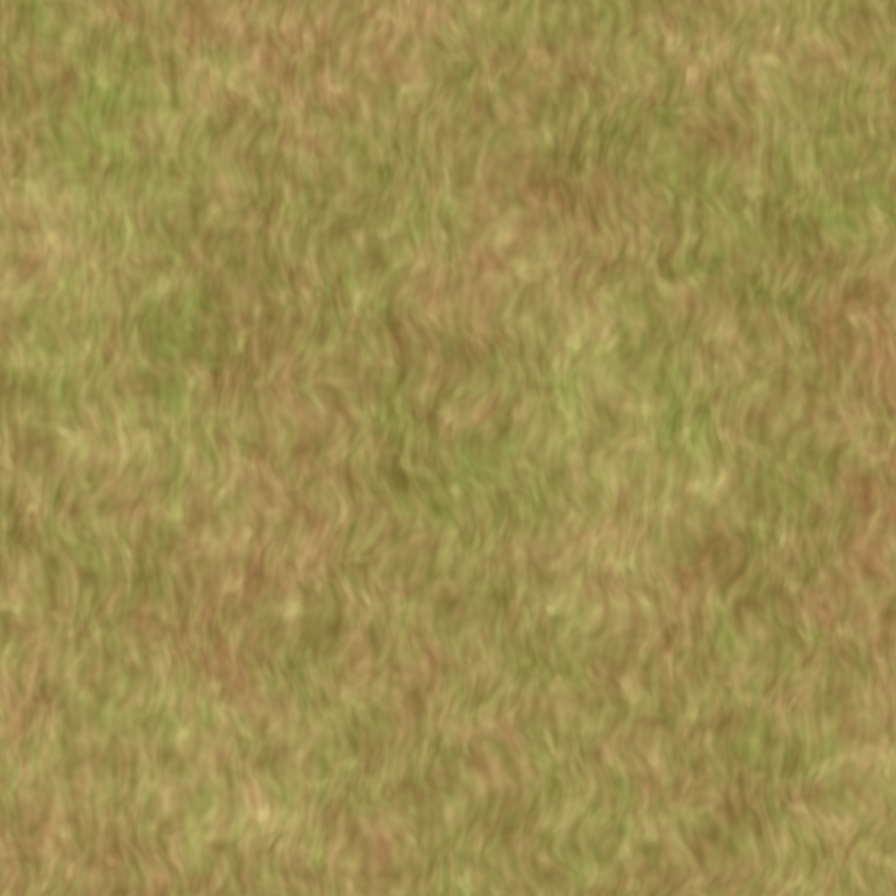
Give the GLSL for this texture, as a Shadertoy shader.

```glsl
// Dry summer turf seen softly: olive green and tan patches under a blurred,
// mostly upright blade grain. Layers of gradient noise set the hue and the
// light separately; a stretched, gently warped layer gives the blades.

const vec3 GREEN = vec3(0.585, 0.572, 0.300);   // living grass
const vec3 TAN   = vec3(0.645, 0.537, 0.328);   // dry grass and soil
const vec3 LIGHT_TINT = vec3(1.0, 1.0, 0.86);   // colour of light changes

const float PATCH_SCALE = 4.5;                  // patches across the canvas
const vec2  BLADE_SCALE = vec2(66.0, 29.0);     // blades across and up
const vec2  FIBRE_SCALE = vec2(125.0, 66.0);    // finer blades
const float LEAN = 0.022;                       // sideways bend of blades

const float PATCH_LIGHT = 0.075;
const float CLUMP_LIGHT = 0.060;
const float BLADE_LIGHT = 0.105;
const float FIBRE_LIGHT = 0.065;
const float TIP_LIGHT   = 0.060;

// Unit gradient vector for a lattice cell
vec2 cellGradient(vec2 cell) {
    uvec2 q = uvec2(ivec2(cell) + 4096);
    uint h = q.x * 1597334677u ^ q.y * 3812015801u;
    h = (h ^ (h >> 15)) * 2246822519u;
    h = (h ^ (h >> 13)) * 3266489917u;
    h ^= h >> 16;
    float angle = float(h & 65535u) * 6.2831853 / 65536.0;
    return vec2(cos(angle), sin(angle));
}

// Gradient noise, about -0.7 to 0.7
float gradientNoise(vec2 p) {
    vec2 cell = floor(p);
    vec2 f = p - cell;
    vec2 u = f * f * f * (f * (f * 6.0 - 15.0) + 10.0);
    vec2 e = vec2(1.0, 0.0);
    float a = dot(cellGradient(cell), f);
    float b = dot(cellGradient(cell + e.xy), f - e.xy);
    float c = dot(cellGradient(cell + e.yx), f - e.yx);
    float d = dot(cellGradient(cell + e.xx), f - e.xx);
    return mix(mix(a, b, u.x), mix(c, d, u.x), u.y);
}

// Sum of octaves, each turned to hide the lattice
float fractalNoise(vec2 p) {
    const mat2 TURN = mat2(0.8, 0.6, -0.6, 0.8);
    float sum = 0.0;
    float weight = 1.0;
    for (int i = 0; i < 4; i++) {
        sum += weight * gradientNoise(p);
        p = TURN * p * 2.1 + 17.3;
        weight *= 0.68;
    }
    return sum;
}

void mainImage(out vec4 fragColor, in vec2 fragCoord) {
    vec2 uv = fragCoord / iResolution.y;

    // Blades lean a little left or right from place to place
    vec2 bent = uv;
    bent.x += LEAN * gradientNoise(uv * vec2(9.0, 13.0) + 31.0);
    bent.y += 0.5 * LEAN * gradientNoise(uv * 17.0 + 57.0);

    // Upright grain
    float blades = gradientNoise(bent * BLADE_SCALE + 11.0);
    float fibres = gradientNoise(bent * FIBRE_SCALE + 73.0);
    float tipNoise = gradientNoise(bent * vec2(58.0, 36.0) + 140.0);
    float clump = gradientNoise(bent * vec2(26.0, 17.0) + 5.0);
    float tips = smoothstep(0.22, 0.60, tipNoise + 0.25 * clump);

    // Hue: broad dry patches, then mottling at blade size
    float dry = 0.50 + 0.75 * fractalNoise(uv * PATCH_SCALE + 203.0);
    dry += 0.50 * gradientNoise(bent * vec2(34.0, 22.0) + 301.0);
    dry += 0.40 * gradientNoise(bent * vec2(72.0, 40.0) + 401.0);
    vec3 colour = mix(GREEN, TAN, clamp(dry, -0.4, 1.6));

    // Light: soft patches, clumps, blades and pale tips
    float light = PATCH_LIGHT * fractalNoise(uv * PATCH_SCALE * 0.8 + 509.0)
                + CLUMP_LIGHT * clump
                + BLADE_LIGHT * blades
                + FIBRE_LIGHT * fibres
                + TIP_LIGHT * (tips - 0.10);
    colour += light * LIGHT_TINT;

    fragColor = vec4(clamp(colour, 0.0, 1.0), 1.0);
}
```
